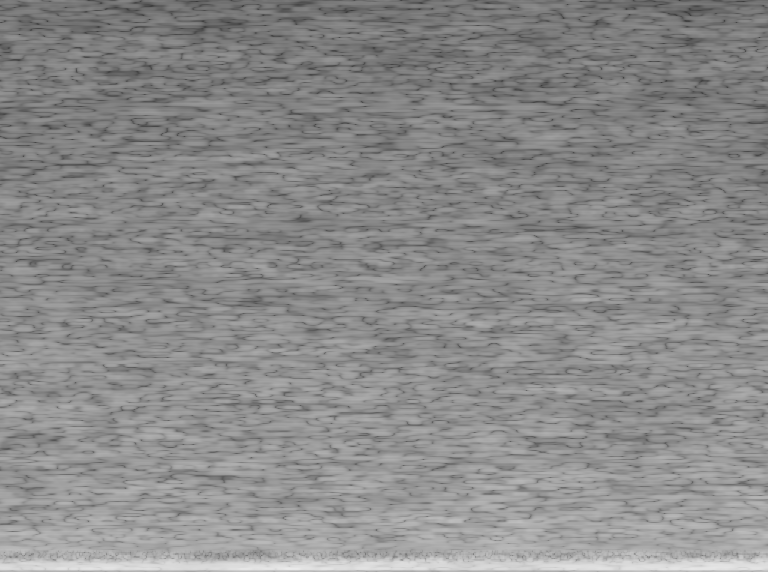
Write a Shadertoy shader that draws this texture.

```glsl
// Grey field of fine horizontal streaks, dark above and pale below, like a spectrogram.
// The grain is the log magnitude of stretched complex noise: its zeros give dark dashes.
// Broader noise adds faint bands, and a bright speckled strip runs along the bottom.

vec2 hash22(vec2 p) {
    vec3 q = fract(p.xyx * vec3(0.1031, 0.1030, 0.0973));
    q += dot(q, q.yzx + 33.33);
    return fract((q.xx + q.yz) * q.zy);
}

// Roughly Gaussian complex value with unit mean power
vec2 complexGrain(vec2 cell) {
    return 1.73 * (hash22(cell) + hash22(cell + 417.0) - 1.0);
}

// Blend that keeps the variance constant between lattice points
vec2 evenMix(vec2 a, vec2 b, float t) {
    t = t * t * (3.0 - 2.0 * t);
    return mix(a, b, t) / length(vec2(1.0 - t, t));
}

// One row of noise, with its own offset and streak length
vec2 rowNoise(float x, float row) {
    vec2 vary = hash22(vec2(row, 91.0));
    x = x * mix(0.6, 1.6, vary.x) + 150.0 * vary.y;
    float cell = floor(x);
    return evenMix(complexGrain(vec2(cell, row)),
                   complexGrain(vec2(cell + 1.0, row)), x - cell);
}

vec2 streakNoise(vec2 p) {
    float row = floor(p.y);
    return evenMix(rowNoise(p.x, row), rowNoise(p.x, row + 1.0), p.y - row);
}

float logPower(vec2 z) {
    return 0.5 * log(dot(z, z) + 0.004) + 0.29;
}

void mainImage(out vec4 fragColor, in vec2 fragCoord) {
    vec2 uv = fragCoord / iResolution.xy;

    // Vertical tone: slow ramp, darker top edge, glow towards the bottom
    float grey = 0.612 - 0.155 * uv.y;
    grey -= 0.03 * smoothstep(0.93, 1.0, uv.y);
    grey += 0.14 * exp(-uv.y / 0.05);

    // Broad bands and soft blotches
    grey += 0.022 * streakNoise(uv * vec2(10.0, 90.0) + 7.0).x;
    grey += 0.010 * streakNoise(uv * vec2(7.0, 20.0) + 300.0).x;

    // Fine streaks, calmer near the bottom
    float streaks = logPower(streakNoise(uv * vec2(44.0, 191.0)));
    grey += 0.08 * streaks * mix(0.35, 1.0, smoothstep(0.02, 0.08, uv.y));

    // Bright strip with a speckled upper border and a grey last line
    float speckle = logPower(streakNoise(uv * vec2(170.0, 191.0) + 500.0));
    float border = smoothstep(0.012, 0.022, uv.y) * smoothstep(0.042, 0.03, uv.y);
    grey += 0.12 * smoothstep(0.028, 0.014, uv.y);
    grey += border * (0.07 * speckle - 0.03);
    grey -= 0.16 * smoothstep(0.005, 0.001, uv.y);

    fragColor = vec4(vec3(clamp(grey, 0.0, 1.0)), 1.0);
}
```
